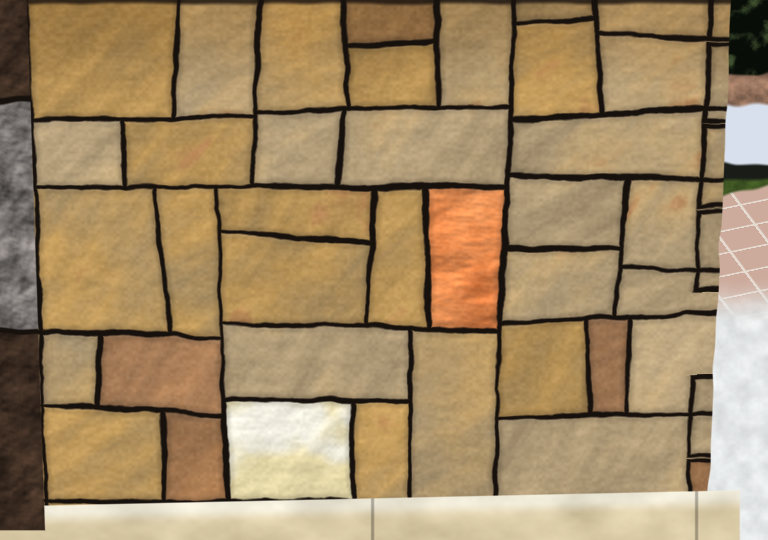
A WebGL 2 fragment shader for this texture:

```glsl
#version 300 es
precision highp float;
// Sandstone wall of irregular fitted blocks with a pale plinth and a sunlit yard beside it.
uniform vec2 u_resolution;
out vec4 fragColor;

#define WALL_WIDTH 1.26
#define STONE_AREA 0.06
#define JOINT 0.0042
#define TILT 0.1
#define ROUGHNESS 0.011
#define TAN vec3(0.70, 0.615, 0.475)
#define OCHRE vec3(0.70, 0.56, 0.335)
#define RUST vec3(0.62, 0.43, 0.29)
#define ORANGE vec3(0.82, 0.48, 0.27)
#define CREAM vec3(0.86, 0.81, 0.63)
#define GAP vec3(0.09, 0.065, 0.05)

float hash(vec2 p) { return fract(sin(dot(p, vec2(127.1, 311.7))) * 43758.5453); }

float noise(vec2 p) {
  vec2 i = floor(p), f = fract(p);
  f = f * f * (3.0 - 2.0 * f);
  return mix(mix(hash(i), hash(i + vec2(1, 0)), f.x),
             mix(hash(i + vec2(0, 1)), hash(i + vec2(1, 1)), f.x), f.y);
}

float fbm(vec2 p) {
  float sum = 0.0, amp = 0.5;
  for (int i = 0; i < 4; i++) {
    sum += amp * noise(p);
    p = p * 2.03 + 17.3;
    amp *= 0.5;
  }
  return sum;
}

// Light minus shade of a cleft surface lit from the upper left
float relief(vec2 p, vec2 scale) {
  return fbm(p * scale) - fbm((p + vec2(-0.004, 0.006)) * scale);
}

// Splits the wall into blocks: x = joint distance, y = depth below the top joint, z = id
vec3 blocks(vec2 p, out vec2 lo, out vec2 hi) {
  lo = vec2(0.0, 0.07);
  hi = vec2(WALL_WIDTH, 1.04);
  float id = 1.0, joint = min(abs(p.x), abs(p.y - lo.y)), top = 1.0;
  for (int i = 0; i < 8; i++) {
    vec2 size = hi - lo, mid = 0.5 * (lo + hi);
    if (size.x * size.y < STONE_AREA * (0.45 + 0.9 * hash(vec2(id, 1.7)))) break;
    bool upright = size.x > size.y * mix(0.8, 1.9, hash(vec2(id, 2.3)));
    float cut = mix(0.3, 0.7, hash(vec2(id, 3.1)));
    float span = upright ? size.y : size.x;
    float slope = (hash(vec2(id, 4.9)) - 0.5) * 2.0 * TILT / max(1.0, span * 4.0);
    float at = upright ? mix(lo.x, hi.x, cut) : mix(lo.y, hi.y, cut);
    float side = upright ? p.x - at - slope * (p.y - mid.y) : p.y - at - slope * (p.x - mid.x);
    joint = min(joint, abs(side));
    if (!upright && side < 0.0) top = min(top, -side);
    if (upright) { if (side < 0.0) hi.x = at; else lo.x = at; }
    else { if (side < 0.0) hi.y = at; else lo.y = at; }
    id = id * 2.0 + step(0.0, side);
  }
  return vec3(joint, top, id);
}

bool holds(vec2 lo, vec2 hi, vec2 p) { return all(lessThan(lo, p)) && all(lessThan(p, hi)); }

vec3 wall(vec2 p, float px) {
  vec2 warp = vec2(fbm(p * 24.0), fbm(p * 24.0 + 40.0)) + 0.7 * vec2(noise(p * 5.0), noise(p * 5.0 + 9.0));
  vec2 q = p + (warp - 0.82) * ROUGHNESS, lo, hi;
  vec3 block = blocks(q, lo, hi);

  // Narrow corner stones in some rows of the right edge
  float row = floor(q.y * 6.5);
  vec2 box = abs(vec2(q.x - WALL_WIDTH, fract(q.y * 6.5) / 6.5 - 0.077)) - vec2(0.038, 0.072);
  float corner = max(box.x, box.y);
  if (hash(vec2(row, 8.2)) > 0.4) {
    block.x = min(block.x, abs(corner));
    if (corner < 0.0) block.z = 700.0 + row;
  }
  float id = block.z;
  bool orange = id < 700.0 && holds(lo, hi, vec2(0.78, 0.44));
  bool cream = id < 700.0 && holds(lo, hi, vec2(0.44, 0.2));

  // Bedding streaks lean at their own angle in each stone
  float angle = mix(0.4, 1.15, hash(vec2(id, 5.3)));
  vec2 along = vec2(cos(angle), sin(angle));
  vec2 s = vec2(dot(p, along), dot(p, vec2(-along.y, along.x)));
  float streak = fbm(s * vec2(5.0, 30.0) + id * 3.7) - 0.47;
  float cloud = fbm(p * 7.0 + id * 2.9) - 0.47;

  float kind = hash(vec2(id, 6.1));
  vec3 col = mix(TAN, OCHRE, clamp(smoothstep(0.4, 0.8, kind) + 1.3 * cloud + 0.6 * streak, 0.0, 1.0));
  if (hash(vec2(id, 7.7)) > 0.9) col = mix(col, RUST, 0.75);
  col = mix(col, RUST, 0.6 * smoothstep(0.2, 0.32, cloud + 0.3 * streak));
  col = mix(col, vec3(0.55, 0.41, 0.21), 0.55 * smoothstep(0.78, 1.0, p.y));
  if (orange) col = ORANGE + cloud * vec3(0.1, 0.25, 0.25);
  if (cream) col = mix(CREAM, vec3(0.87, 0.86, 0.81), smoothstep(-0.1, 0.15, cloud + p.y - 0.25));
  col *= 0.97 + 0.1 * hash(vec2(id, 9.4)) + 0.3 * streak + 0.25 * cloud;
  col *= 1.0 + (orange ? 1.0 : 0.3) * relief(p, vec2(13.0, 30.0));
  col += 0.05 * (noise(p * 170.0) - 0.5);

  // Pale upper lips, shaded rims and dark open joints
  float width = JOINT * (0.55 + 0.9 * noise(p * 11.0));
  col += 0.1 * smoothstep(0.012, 0.004, block.y) * noise(p * 30.0 + 5.0);
  col *= mix(0.84, 1.0, smoothstep(0.0, 0.014, block.x - width));
  col = mix(GAP, col, smoothstep(width - px, width + 1.5 * px, block.x));
  return mix(col, GAP, 0.8 * smoothstep(0.99, 1.0, p.y + 0.004 * noise(p * 20.0)));
}

// Dark return wall on the left
vec3 darkColumn(vec2 p) {
  float y = p.y + 0.012 * (noise(p * 25.0) - 0.5);
  float middle = smoothstep(0.385, 0.392, y) * smoothstep(0.82, 0.813, y);
  vec3 col = mix(vec3(0.23, 0.17, 0.13), vec3(0.46, 0.44, 0.43), middle);
  col *= 0.55 + 0.95 * fbm(p * vec2(30.0, 22.0)) + 1.6 * relief(p, vec2(24.0, 30.0));
  return mix(GAP, col, smoothstep(0.003, 0.008, min(abs(y - 0.388), abs(y - 0.816))));
}

// Yard in bands, from foliage down to bleached paving
vec3 yard(vec2 p) {
  float n = fbm(p * 45.0), y = p.y + 0.012 * (noise(p * 30.0) - 0.5);
  vec3 col = mix(vec3(0.03, 0.05, 0.03), vec3(0.25, 0.31, 0.18), smoothstep(0.42, 0.75, n));
  col = mix(col, vec3(0.56, 0.43, 0.35) * (0.5 + n), smoothstep(0.868, 0.86, y));
  col = mix(col, vec3(0.85, 0.88, 0.93), smoothstep(0.812, 0.804, y));
  col = mix(col, vec3(0.10, 0.11, 0.09), smoothstep(0.702, 0.694, y));
  col = mix(col, vec3(0.25, 0.34, 0.14) * (0.5 + n), smoothstep(0.67, 0.66, y));
  vec2 tile = fract(vec2(p.x * 12.0 + p.y * 9.0, p.y * 24.0 - p.x * 5.0));
  float grout = smoothstep(0.1, 0.04, min(tile.x, tile.y));
  vec3 paving = mix(vec3(0.80, 0.67, 0.61), vec3(0.90, 0.86, 0.82), grout);
  paving = mix(vec3(0.90, 0.91, 0.91) + 0.16 * (n - 0.47), paving, smoothstep(0.4, 0.49, y));
  return mix(col, paving, smoothstep(0.645, 0.637, y - 0.2 * (p.x - 1.36)));
}

vec3 plinth(vec2 p, float top, float px) {
  vec3 col = mix(vec3(0.86, 0.80, 0.66), vec3(0.93, 0.91, 0.84), smoothstep(0.04, 0.01, top - p.y));
  col += 0.22 * (fbm(p * vec2(12.0, 18.0)) - 0.47);
  float seam = min(abs(p.x - 0.69), abs(p.x - 1.29));
  return col * mix(0.72, 1.0, smoothstep(0.001, 0.001 + 2.0 * px, seam));
}

void main() {
  vec2 p = gl_FragCoord.xy / u_resolution.y;
  float px = 1.0 / u_resolution.y;
  float left = 0.084 - 0.034 * p.y, right = 1.305 + 0.046 * p.y + 0.006 * noise(p * 22.0);
  float plinthTop = 0.062 + 0.022 * p.x;

  vec3 col = yard(p);
  vec2 onWall = vec2((p.x - left) / (1.308 + 0.046 * p.y - left) * WALL_WIDTH, p.y);
  col = mix(col, wall(onWall, px), smoothstep(px, -px, p.x - right));
  float onPlinth = smoothstep(px, -px, max(p.y - plinthTop, p.x - 1.37));
  col = mix(col, plinth(p, plinthTop, px), onPlinth);
  float columnEdge = max(p.x - left, 0.018 - p.y);
  col = mix(col, darkColumn(p), smoothstep(px, -px, columnEdge));
  fragColor = vec4(clamp(col, 0.0, 1.0), 1.0);
}
```
